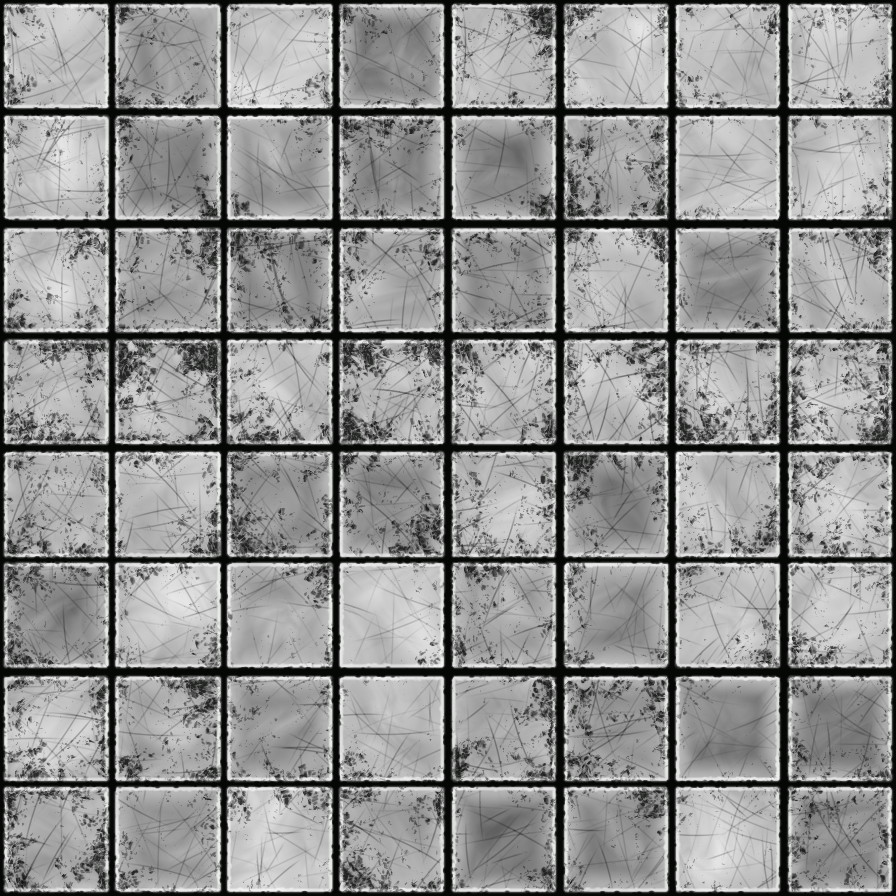
Reproduce this texture procedurally as a WebGL 1 fragment shader.

```glsl
precision highp float;
// Eight by eight worn grey ceramic tiles with black grout, pale rims, scratches and corner grime.
uniform vec2 u_resolution;

const float TILES = 8.0;

float hash(vec2 p) {
  vec3 q = fract(p.xyx * 0.1031);
  q += dot(q, q.yzx + 33.33);
  return fract((q.x + q.y) * q.z);
}

vec2 hash2(vec2 p) {
  return vec2(hash(p), hash(p + 57.3));
}

// Layered, warped sines: soft mottling around zero
float clouds(vec2 p) {
  float sum = 0.0, amp = 0.6;
  for (int i = 0; i < 5; i++) {
    p = mat2(0.8, 0.6, -0.6, 0.8) * p * 1.6 + 0.9 * sin(p.yx * 1.3);
    sum += amp * sin(p.x) * sin(p.y);
    amp *= 0.65;
  }
  return sum;
}

// Wrapping cellular specks; density sets how many cells hold one
float flecks(vec2 p, float period, float density) {
  vec2 cell = floor(p);
  float mark = 0.0;
  for (int y = -1; y <= 1; y++) {
    for (int x = -1; x <= 1; x++) {
      vec2 c = cell + vec2(float(x), float(y));
      vec2 id = mod(c, period);
      float size = 0.9 * smoothstep(0.0, 0.4, density - hash(id + 11.7));
      float dist = length(p - c - hash2(id));
      mark = max(mark, size * (1.0 - smoothstep(0.2 * size, size + 0.01, dist)));
    }
  }
  return mark;
}

// Fine, slightly bent strokes, each with its own place, angle, length and strength
float scratches(vec2 f, vec2 id, float px) {
  float ink = 0.0;
  for (int i = 0; i < 30; i++) {
    vec2 seed = id * 7.0 + float(i) * vec2(13.1, 5.7);
    vec2 r = hash2(seed + 3.0);
    float angle = 6.2832 * hash(seed + 21.0);
    vec2 dir = vec2(cos(angle), sin(angle));
    vec2 v = f - hash2(seed);
    float along = dot(v, dir);
    float across = dot(v, vec2(-dir.y, dir.x)) + (r.y - 0.5) * along * along * 0.5;
    float reach = 0.15 + 0.4 * r.x;
    float stroke = 1.0 - smoothstep(0.0, 0.004 + px, abs(across));
    stroke *= 1.0 - smoothstep(0.3 * reach, reach, abs(along));
    ink += stroke * (0.09 + 0.24 * r.y * r.y);
  }
  return min(ink, 0.6);
}

void main() {
  vec2 p = gl_FragCoord.xy / u_resolution * TILES;
  float px = TILES / min(u_resolution.x, u_resolution.y);
  vec2 id = mod(floor(p), TILES);
  vec2 f = fract(p);

  // Distance inside the rounded tile; every grout line has its own width
  vec2 line = mod(floor(p + 0.5), TILES);
  vec2 halfGap = 0.021 + 0.016 * vec2(hash(vec2(line.x, 3.0)), hash(vec2(9.0, line.y)));
  vec2 e = 0.5 - abs(f - 0.5);
  vec2 q = 0.03 - (e - halfGap);
  float d = 0.03 - length(max(q, 0.0)) - min(max(q.x, q.y), 0.0);
  float chips = flecks(p * 26.0, TILES * 26.0, 0.5);
  float edge = d - 0.011 * chips;

  // Face: tone per tile, lighter towards the rim
  float mottle = clouds(f * 2.4 + hash2(id + 4.0) * 40.0);
  float fine = clouds(f * 9.0 + hash2(id + 8.0) * 30.0);
  float shade = hash(id + 31.0);
  float tone = 0.84 - 0.34 * shade * shade;
  tone = mix(0.82, tone, smoothstep(-0.04, 0.22, d + 0.1 * mottle));
  tone += 0.14 * mottle + 0.04 * fine;

  // Grime gathers in some corners, along edges and most in one row
  float row = exp(-(id.y - 4.0) * (id.y - 4.0));
  float dirt = 0.4 + 0.5 * hash(id + 71.0) + 0.4 * row;
  float corner = hash(id * 2.0 + step(0.5, f) + 40.0);
  float gather = 1.5 * corner * corner * exp(-5.0 * length(e)) + 0.3 * exp(-9.0 * d);
  gather = dirt * (gather + 0.12) * max(1.0 + 0.8 * mottle + 1.1 * fine, 0.0);

  // Bent coordinates break the specks into ragged crumbs
  vec2 ragged = p + 0.03 * vec2(fine, clouds(f.yx * 12.0 + id * 5.0));
  float grime = 0.6 * flecks(ragged * 27.0, TILES * 27.0, gather * 1.25);
  grime += 0.45 * flecks(ragged * 47.0, TILES * 47.0, gather * 1.5);
  tone *= 1.0 - 0.38 * clamp(gather, 0.0, 1.0);
  tone *= 1.0 - min(grime, 0.75);
  tone *= 1.0 - scratches(f, id, px) * (0.5 + 0.6 * dirt);

  // Pale worn rim, then soft-edged grout
  float rim = 1.0 - smoothstep(0.022, 0.036 + px, edge);
  tone = mix(tone, 0.93 + 0.06 * mottle, rim * (0.85 - 0.5 * min(grime, 1.0)));
  float grout = 0.02 + 0.16 * smoothstep(-0.016, 0.0, edge);
  tone = mix(grout, tone, smoothstep(-0.5 * px, 0.008 + 0.5 * px, edge));

  vec3 color = clamp(tone, 0.0, 0.95) * vec3(1.0);
  color.g += 0.008 * (1.0 - smoothstep(0.2, 0.4, tone));
  gl_FragColor = vec4(color, 1.0);
}
```
